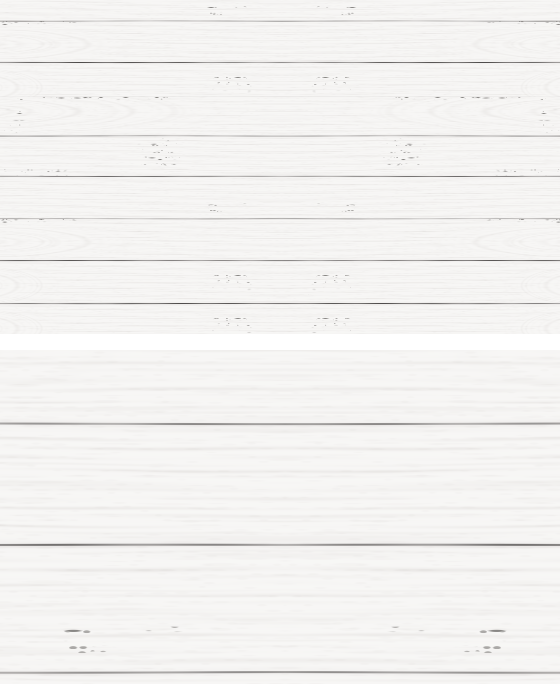
Top, the full canvas; bottom, a detail of the centre.
Reproduce this texture procedurally as a WebGL 2 fragment shader.

```glsl
#version 300 es
precision highp float;
// White-painted horizontal planks, mirrored about a vertical axis.
// Layered sines draw straight and arched grain, jittered cells draw
// fibres and chipped paint, and distance bands draw the dark seams.
uniform vec2 u_resolution;
out vec4 fragColor;

const vec3 PAINT = vec3(0.970, 0.967, 0.962);
const vec3 GRAIN = vec3(0.900, 0.890, 0.882);
const vec3 SHADOW = vec3(0.84, 0.82, 0.82);
const vec3 BARE = vec3(0.40, 0.39, 0.38);
const vec3 GAP = vec3(0.20, 0.19, 0.185);
const float AXIS = 0.503;

// Plank tops measured downwards, seam darkness, and plank type
const float TOP[9] = float[](-0.063, 0.063, 0.187, 0.289, 0.407, 0.528, 0.655, 0.780, 0.909);
const float SEAM[9] = float[](0.0, 0.60, 0.95, 0.06, 0.68, 0.75, 0.50, 0.90, 0.95);
const int TYPE[9] = int[](0, 1, 2, 3, 4, 0, 1, 2, 2);

// Two worn patches per type: inner, outer, upper and lower edge
const vec4 WORN[10] = vec4[](
  vec4(0.09, 0.24, 0.083, 0.090), vec4(0.10, 0.23, 0.094, 0.107),
  vec4(0.59, 0.84, 0.002, 0.012), vec4(0.75, 0.86, 0.000, 0.016),
  vec4(0.09, 0.23, 0.041, 0.092), vec4(0.04, 0.10, 0.092, 0.102),
  vec4(0.30, 0.84, 0.000, 0.009), vec4(0.77, 0.86, 0.035, 0.110),
  vec4(0.30, 0.44, 0.008, 0.090), vec4(0.64, 0.86, 0.100, 0.122));

// Arched grain per type: centre and radii
const vec4 ARCH[5] = vec4[](
  vec4(3.0, 0.06, 0.1, 0.05), vec4(0.90, 0.070, 0.46, 0.065),
  vec4(0.97, 0.075, 0.30, 0.075), vec4(0.98, 0.045, 0.82, 0.085),
  vec4(3.0, 0.06, 0.1, 0.05));

float hash(vec2 p) {
  p = fract(p * vec2(0.1031, 0.1137));
  p += dot(p, p.yx + 33.33);
  return fract((p.x + p.y) * p.x * 57.3);
}

// Sparse jittered ellipses, one per cell
float marks(vec2 p, vec2 cell, float density, float seed, float px) {
  vec2 q = p / cell;
  q.x += 9.0 * hash(vec2(floor(q.y), seed));
  vec2 id = floor(q) + seed * 13.0;
  float a = hash(id + 3.7), b = hash(id + 71.3), chance = hash(id + 139.1);
  vec2 size = vec2(0.14 + 0.24 * a, 0.13 + 0.15 * b);
  vec2 d = fract(q) - 0.5 - vec2(b - 0.5, a - 0.5) * vec2(0.24, 0.4);
  float soft = min(0.5 * px / (cell.y * size.y), 0.9);
  float shape = 1.0 - smoothstep(1.0 - soft, 1.0 + soft, length(d / size));
  return shape * smoothstep(chance, chance + 0.15, density);
}

// Wavering fibres running along x, spaced over v
float fibres(float v, float x, float seed) {
  v += 0.0014 * sin(x * 7.0 + seed * 2.1) + 0.0006 * sin(x * 23.0 + v * 60.0);
  float wide = 0.5 + 0.5 * sin(v * 560.0 + 1.6 * sin(v * 83.0 + seed));
  float fine = 0.5 + 0.5 * sin(v * 870.0 + 2.0 * sin(v * 127.0 + x * 2.0));
  float fade = 0.55 + 0.45 * sin(x * 13.0 + v * 290.0 + seed * 5.0);
  return (0.5 * pow(wide, 3.0) + 0.5 * pow(fine, 2.0)) * fade;
}

float patchMask(vec2 p, vec4 r) {
  vec2 d = max(r.xz - p, p - r.yw);
  return (1.0 - smoothstep(-0.035, 0.012, d.x)) * (1.0 - smoothstep(-0.002, 0.003, d.y));
}

float band(float d, float width, float px) {
  return 1.0 - smoothstep(width - 0.5 * px, width + 0.7 * px, abs(d));
}

void main() {
  float px = 1.0 / u_resolution.y;
  vec2 p = gl_FragCoord.xy * px;
  p.x = abs(p.x - AXIS * u_resolution.x * px);
  p.y = 1.0 - p.y;

  int plank = 0;
  for (int i = 1; i < 9; i++) if (p.y > TOP[i]) plank = i;
  int type = TYPE[plank];
  float seed = float(type) + 1.0;
  vec2 local = vec2(p.x, p.y - TOP[plank]);

  // Grain, bent into nested arches on some planks
  vec4 arch = ARCH[type];
  float ring = length((local - arch.xy) / arch.zw);
  float inside = 1.0 - smoothstep(0.7, 1.1, ring);
  float straight = fibres(local.y, local.x, seed);
  float curved = fibres(ring * arch.w * 1.5 + 0.0008 * sin(local.x * 31.0), local.x * 0.4, seed);
  float grain = mix(straight, curved, inside * 0.8);

  // Short fibres in two lengths
  grain += 0.30 * marks(local, vec2(0.070, 0.0055), 0.5, seed + 10.0, px);
  grain += 0.30 * marks(local, vec2(0.024, 0.0045), 0.5, seed + 30.0, px);
  vec3 color = mix(PAINT, GRAIN, clamp(grain * 0.60, 0.0, 1.0));

  // Chipped paint in broken rows, in two sizes
  float worn = max(patchMask(local, WORN[type * 2]), patchMask(local, WORN[type * 2 + 1]));
  float rows = 0.55 + 0.45 * sin(local.y * 330.0 + 1.5 * sin(local.x * 17.0 + seed));
  float clumps = worn * rows * (0.7 + 0.3 * sin(local.x * 61.0 + seed));
  float chips = marks(local, vec2(0.024, 0.0068), clumps * 0.46, seed, px);
  chips = max(chips, 0.7 * marks(local, vec2(0.010, 0.0052), clumps * 0.48, seed + 20.0, px));
  color = mix(color, BARE, chips * 0.75);

  // Thin seams with a faint shadow and an unevenly dark core
  for (int i = 1; i < 9; i++) {
    float s = float(i);
    float d = p.y - TOP[i] - 0.0004 * sin(p.x * 8.0 + s * 2.0);
    float uneven = 0.70 + 0.18 * sin(p.x * 6.0 + s * 2.3) + 0.12 * sin(p.x * 41.0 + s);
    color = mix(color, SHADOW, SEAM[i] * 0.5 * exp(-abs(d) / 0.0022));
    color = mix(color, GAP, SEAM[i] * uneven * band(d, 0.0009, px));
  }
  fragColor = vec4(color, 1.0);
}
```
